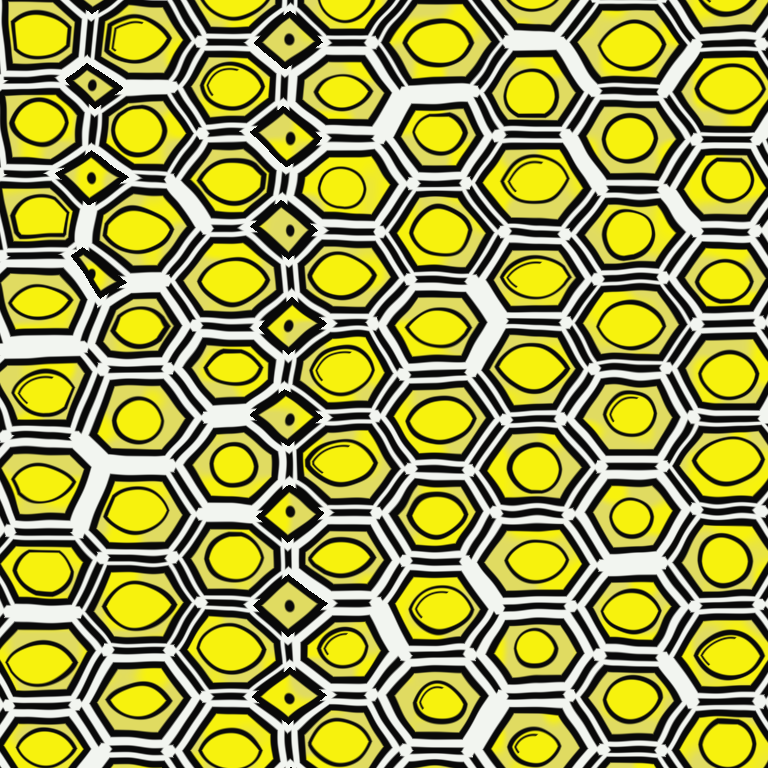
Reproduce this pattern procedurally as a three.js fragment shader.

```glsl
varying vec2 vUv;

const vec3 INK = vec3(0.035);
const vec3 WHITE = vec3(0.95, 0.96, 0.94);
const vec3 YELLOW = vec3(0.97, 0.95, 0.05);
const vec3 PALE = vec3(0.88, 0.86, 0.38);
const vec2 SQUASH = vec2(0.85, 1.0);  // metric that widens the hexagons

float hash(vec2 p) {
  return fract(sin(dot(p, vec2(127.1, 311.7))) * 43758.5);
}

float noise(vec2 p) {
  vec2 i = floor(p), f = fract(p);
  f = f * f * (3.0 - 2.0 * f);
  return mix(mix(hash(i), hash(i + vec2(1.0, 0.0)), f.x),
             mix(hash(i + vec2(0.0, 1.0)), hash(i + vec2(1.0, 1.0)), f.x), f.y);
}

float cover(float d) {
  return 1.0 - smoothstep(-0.0015, 0.0015, d);
}

// x, first row and row pitch; columns 9 and 10 hold the small diamonds
vec3 column(float i) {
  if (i > 9.5) return vec3(0.12, 0.032, 0.1224);
  if (i > 8.5) return vec3(0.377, 0.088, 0.1224);
  float seam = step(2.5, i);
  float pitch = abs(i) < 0.5 ? 0.1155 : 0.1224;
  return vec3(0.055 + 0.125 * i + 0.017 * seam,
              0.027 + 0.061 * mod(i + seam, 2.0), pitch);
}

float nearestRow(vec3 col, float y) {
  return floor((y - col.y) / col.z + 0.5);
}

// Jittered cell centre, with its power-diagram handicap in z
vec3 site(vec2 id, vec3 col) {
  float diamond = step(8.5, id.x);
  vec2 jitter = vec2(hash(id + 3.1), hash(id + 8.7)) - 0.5;
  vec2 center = vec2(col.x, col.y + id.y * col.z);
  center += jitter * vec2(0.005, 0.013) * (1.0 - 0.6 * diamond);
  float handicap = mix(0.0016 * (hash(id + 5.3) - 0.5), 0.0027, diamond);
  if (id.x > 9.5 && id.y < 4.5) handicap = 1.0;  // the short column ends here
  return vec3(center, handicap);
}

float power(vec2 p, vec3 s) {
  vec2 v = (p - s.xy) * SQUASH;
  return dot(v, v) + s.z;
}

void main() {
  // Hand-drawn wobble
  vec2 p = vUv + 0.005 * (vec2(noise(vUv * 30.0), noise(vUv * 30.0 + 50.0)) - 0.5);

  // Owning cell
  vec2 cell = vec2(0.0);
  vec3 own = vec3(0.0);
  float ownPower = 9.0;
  for (int i = -1; i <= 10; i++) {
    vec3 col = column(float(i));
    if (abs(col.x - p.x) > 0.22) continue;
    for (int k = -1; k <= 1; k++) {
      vec2 id = vec2(float(i), nearestRow(col, p.y) + float(k));
      vec3 s = site(id, col);
      float d = power(p, s);
      if (d < ownPower) { ownPower = d; own = s; cell = id; }
    }
  }

  // Distances to the two closest borders
  vec2 neighbor = vec2(0.0);
  float edge = 1.0, edge2 = 1.0;
  for (int i = -1; i <= 10; i++) {
    vec3 col = column(float(i));
    if (abs(col.x - p.x) > 0.22) continue;
    for (int k = -1; k <= 1; k++) {
      vec2 id = vec2(float(i), nearestRow(col, p.y) + float(k));
      if (distance(id, cell) < 0.5) continue;
      vec3 s = site(id, col);
      float gap = (power(p, s) - ownPower) / (2.0 * length((s.xy - own.xy) * SQUASH * SQUASH));
      if (gap < edge) { edge2 = edge; edge = gap; neighbor = id; }
      else edge2 = min(edge2, gap);
    }
  }

  vec2 local = p - own.xy;
  vec3 band = mix(YELLOW, PALE, smoothstep(0.25, 0.6, noise(p * 25.0)));
  vec3 color = WHITE;

  if (cell.x > 8.5) {
    // Small diamond with a dot
    color = mix(INK, band, cover(0.008 - edge));
    color = mix(color, INK, cover(length(local * vec2(1.0, 0.8)) - 0.006));
  } else {
    // Border strokes, open at the corners and missing on some sides
    float stroke = cover(edge - 0.0045) * cover(0.008 - edge2);
    color = mix(color, INK, stroke * step(0.18, hash(cell + neighbor)));

    // Thick ring and the band within it
    float size = hash(cell + 7.0);
    float inset = 0.018 + 0.007 * size;
    color = mix(color, INK, cover(inset - 0.009 - edge));
    color = mix(color, band, cover(inset - edge));

    // Outlined core, from round to lemon-shaped
    local -= 0.006 * (vec2(hash(cell + 11.0), hash(cell + 13.0)) - 0.5);
    float bulge = 0.025 * hash(cell + 17.0);
    float core = length(vec2(local.x, abs(local.y) + bulge)) - (0.032 + 0.9 * bulge - 0.008 * size * size);
    core = max(core, inset + 0.006 - edge);
    color = mix(color, YELLOW, cover(core));
    color = mix(color, INK, cover(abs(core) - 0.0025 * (0.5 + noise(p * 18.0))));

    // Loose inner arc in some cells
    float arc = cover(abs(core + 0.007) - 0.0012) * cover(local.x - local.y + 0.012);
    color = mix(color, INK, arc * step(0.7, hash(cell + 23.0)));
  }

  gl_FragColor = vec4(color, 1.0);
}
```
